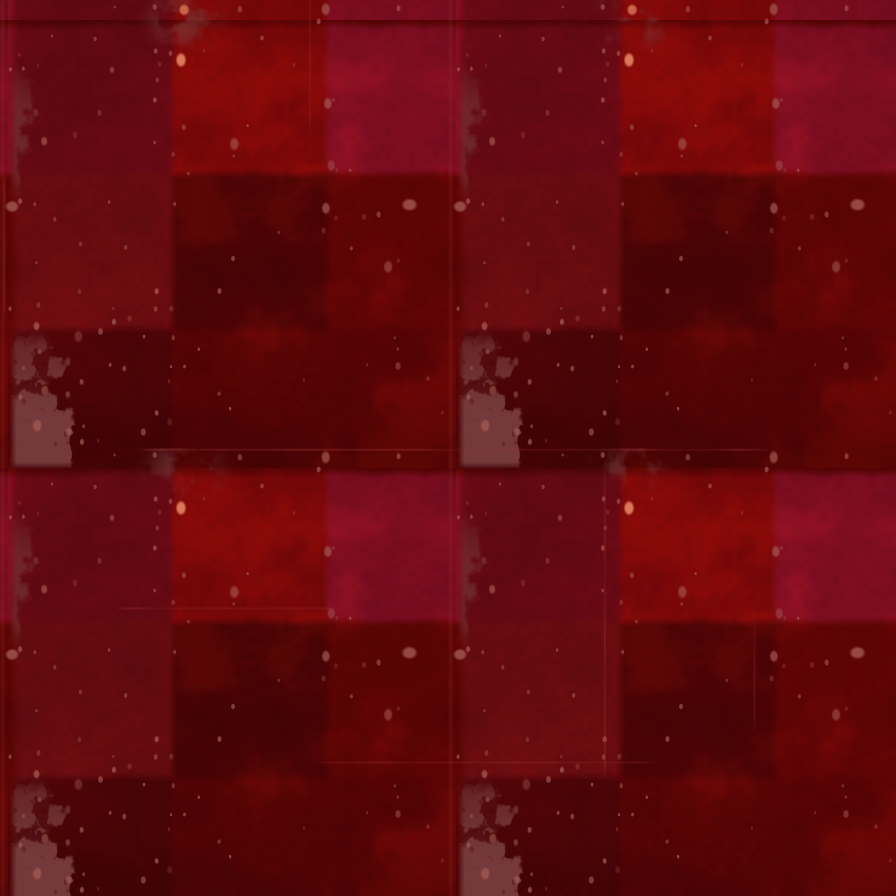
This pattern is drawn by a three.js fragment shader. Its source:

```glsl
// Glossy deep red glazed tiles: a three by three block repeated two by two, with glare, specks and scratches.
varying vec2 vUv;

const float REPEATS = 2.0;
const vec2 BLOCK_OFFSET = vec2(0.018, 0.045);
const vec2 COLUMN_EDGES = vec2(0.367, 0.712);
const vec2 ROW_EDGES = vec2(0.342, 0.690);
const float SEAM_SOFT = 0.026;

// Each matrix column is one tile colour, from left to right.
const mat3 TOP_ROW = mat3(0.39, 0.035, 0.075, 0.455, 0.025, 0.030, 0.485, 0.050, 0.125);
const mat3 MIDDLE_ROW = mat3(0.405, 0.045, 0.062, 0.290, 0.012, 0.020, 0.365, 0.015, 0.018);
const mat3 BOTTOM_ROW = mat3(0.295, 0.015, 0.026, 0.340, 0.014, 0.018, 0.340, 0.012, 0.018);

const vec3 GLARE = vec3(0.47, 0.235, 0.245);
const vec3 SPECK = vec3(0.66, 0.37, 0.34);
const vec3 COPPER = vec3(0.86, 0.47, 0.34);
const vec3 SCRATCH = vec3(0.58, 0.17, 0.17);

float hash(vec2 p) {
  vec3 v = fract(vec3(p.xyx) * 0.1031);
  v += dot(v, v.yzx + 33.33);
  return fract((v.x + v.y) * v.z);
}

float noise(vec2 p) {
  vec2 i = floor(p), f = fract(p);
  f = f * f * (3.0 - 2.0 * f);
  return mix(mix(hash(i), hash(i + vec2(1.0, 0.0)), f.x),
             mix(hash(i + vec2(0.0, 1.0)), hash(i + 1.0), f.x), f.y);
}

float fbm(vec2 p) {
  float sum = 0.0, amp = 0.53;
  for (int i = 0; i < 4; i++) {
    sum += amp * noise(p);
    p = p * 2.03 + 17.0;
    amp *= 0.5;
  }
  return sum;
}

float below(float edge, float soft, float x) {
  return 1.0 - smoothstep(edge - soft, edge + soft, x);
}

// Soft weights of three bands; the last blends into the first across the wrap.
vec3 bandWeights(float x, vec2 edges) {
  float a = smoothstep(0.0, SEAM_SOFT, x);
  vec2 b = smoothstep(edges - 0.5 * SEAM_SOFT, edges + 0.5 * SEAM_SOFT, vec2(x));
  return vec3(a - b.x, b.x - b.y, 1.0 - a + b.y);
}

float bead(vec2 p, vec2 center, vec2 radius) {
  return below(1.0, 0.35, length((p - center) / radius));
}

// One hashed chip per cell, kept clear of the cell border.
float specks(vec2 p, float cells, float density, float size) {
  vec2 id = floor(p * cells);
  vec2 center = (id + 0.3 + 0.4 * vec2(hash(id + 3.1), hash(id + 71.7))) / cells;
  float radius = size * mix(0.5, 1.0, hash(id + 19.3));
  float present = step(hash(id + 43.9), density);
  return present * bead(p, center, radius * vec2(0.85, 1.2)) * mix(0.3, 0.95, hash(id + 8.2));
}

// Faint broken line at across = at, between the two ends of span.
float scratch(float across, float along, float at, vec2 span) {
  float line = below(0.0022, 0.0018, abs(across - at));
  float ends = smoothstep(span.x, span.x + 0.04, along) * below(span.y, 0.03, along);
  return line * ends * mix(0.15, 0.75, noise(vec2(along * 14.0, at * 31.0)));
}

void main() {
  vec2 p = vec2(vUv.x, 1.0 - vUv.y) * REPEATS;
  vec2 local = fract(p);
  vec2 q = fract(p - BLOCK_OFFSET);
  if (p.y < BLOCK_OFFSET.y) q.y = SEAM_SOFT;

  // Glaze colours with slightly uneven seams
  vec2 wobble = 0.008 * (vec2(noise(local * 18.0), noise(local * 18.0 + 40.0)) - 0.5);
  vec3 columns = bandWeights(q.x + wobble.x, COLUMN_EDGES);
  vec3 rows = bandWeights(q.y + wobble.y, ROW_EDGES);
  vec3 color = TOP_ROW * columns * rows.x + MIDDLE_ROW * columns * rows.y + BOTTOM_ROW * columns * rows.z;

  // Cloudy depth, darkened foot and slow drift between repeats
  float cloud = fbm(q * 7.0 + 5.0) - 0.5;
  color *= 1.0 + 0.26 * cloud + 0.10 * (noise(p * 1.3 + 9.0) - 0.5);
  color *= 1.0 + 0.07 * (noise(local * 75.0) - 0.5);
  color *= 1.0 - 0.13 * smoothstep(0.82, 0.98, q.y) * rows.z;
  color += vec3(0.045, 0.012, 0.0) * smoothstep(0.0, 0.25, cloud) * (1.0 - columns.x);

  // Ragged window glare on the left edge of each block
  float ragged = fbm(q * vec2(26.0, 22.0)) - 0.5;
  float low = smoothstep(0.69, 0.73, q.y + 0.06 * ragged) * below(0.995, 0.012, q.y);
  float lowGlare = low * below(0.112 + 0.02 * smoothstep(0.82, 0.9, q.y), 0.007, q.x + 0.12 * ragged);
  float hole = smoothstep(0.06, 0.14, ragged) * below(0.86, 0.05, q.y);
  lowGlare *= (1.0 - 0.8 * hole) * mix(0.6, 0.95, smoothstep(0.70, 0.88, q.y));
  lowGlare *= 1.0 - 0.4 * specks(local, 44.0, 0.3, 0.006);
  float high = smoothstep(0.06, 0.22, q.y) * below(0.37, 0.04, q.y);
  float highGlare = 0.55 * high * below(0.036, 0.014, q.x + 0.11 * ragged);
  color = mix(color, GLARE, max(lowGlare, highGlare) * smoothstep(0.0, 0.022, q.x));
  color = mix(color, SCRATCH, 0.22 * below(0.004, 0.004, abs(q.x - 0.988)));

  // Chips, denser low on the left
  float crowd = columns.x * smoothstep(0.55, 0.75, q.y);
  float chips = max(specks(local, 30.0, 0.08 + 0.16 * crowd, 0.0055),
                    specks(local + 0.013, 14.0, 0.04 + 0.32 * crowd, 0.011));
  chips = max(chips, bead(local, vec2(0.914, 0.457), vec2(0.015, 0.012)));
  chips = max(chips, bead(local, vec2(0.027, 0.461), vec2(0.013, 0.011)));
  color = mix(color, SPECK, 0.75 * chips);

  // Copper bead below a stained smear
  float smear = below(0.055, 0.04, length((local - vec2(0.41, 0.045)) * vec2(0.8, 1.0)));
  color = mix(color, GLARE, smear * smoothstep(0.45, 0.75, fbm(p * 24.0)) * 0.6);
  color = mix(color, COPPER, bead(local, vec2(0.404, 0.134), vec2(0.010, 0.014)));
  color = mix(color, COPPER, bead(p, vec2(0.411 + floor(p.x), 0.022), vec2(0.010, 0.011)) * 0.8);

  // Hairline scratches that ignore the repeat
  float lines = scratch(p.x, p.y, 1.35, vec2(1.03, 1.72)) + scratch(p.x, p.y, 0.692, vec2(-0.05, 0.28));
  lines += scratch(p.x, p.y, 1.684, vec2(1.36, 1.62)) + scratch(p.x, p.y, 0.010, vec2(0.38, 0.70));
  lines += scratch(p.y, p.x, 1.004, vec2(0.30, 1.72)) + scratch(p.y, p.x, 1.358, vec2(0.25, 0.75));
  lines += scratch(p.y, p.x, 1.702, vec2(0.70, 1.45));
  gl_FragColor = vec4(mix(color, SCRATCH, 0.65 * min(lines, 1.0)), 1.0);
}
```
